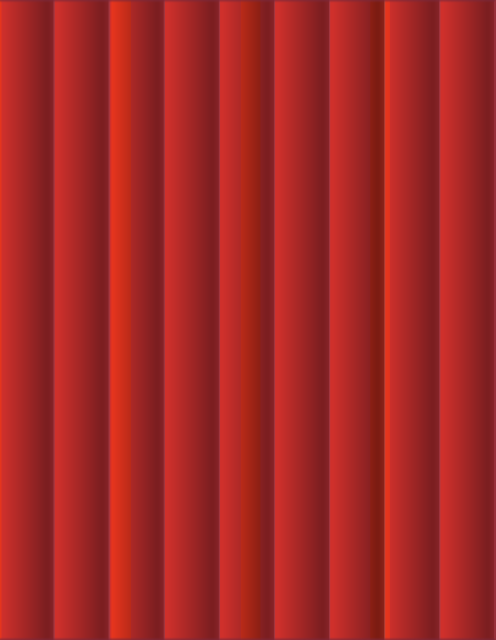
This pattern is drawn by a Shadertoy shader. Its source:

```glsl
const float FOLDS = 9.0;
const float FOLD_SHIFT = 0.0007;
const float BAND_PERIOD = 0.261;
const float BAND_START = 0.2245;
const float BAND_WIDTH = 0.0395;

const vec3 LIT = vec3(0.81, 0.188, 0.17);
const vec3 SHADE = vec3(0.485, 0.118, 0.127);
const vec3 HEM = vec3(0.53, 0.14, 0.16);
const vec3 SEAM = vec3(0.69, 0.25, 0.3);
const vec3 BAND_GAIN = vec3(1.27, 1.4, 1.05);
const vec3 BAND_OFFSET = vec3(-0.13, -0.057, -0.063);
const vec3 RIM = vec3(0.48, 0.16, 0.23);

float linearStep(float low, float high, float x) {
    return clamp((x - low) / (high - low), 0.0, 1.0);
}

// Even falloff from the lit left side of a fold to its shaded right side
vec3 foldColor(float phase, float blur) {
    vec3 color = mix(LIT, SHADE, linearStep(0.05, 0.84, phase));
    color = mix(color, HEM, linearStep(0.88, 0.98, phase));
    return mix(color, LIT, linearStep(1.0 - 0.5 * blur, 1.0, phase));
}

// Soft coverage of a strip that starts at 0 and repeats with the given period
float repeatedStrip(float x, float period, float width, float blur) {
    float center = 0.5 * width;
    float local = mod(x - center + 0.5 * period, period) - 0.5 * period;
    return 1.0 - smoothstep(-blur, blur, abs(local) - center);
}

// Falls from 1 at the top, bottom and right borders to 0 inside
float borderFade(vec2 uv, vec2 thickness) {
    float vertical = min(uv.y, 1.0 - uv.y) / thickness.y;
    float right = (1.0 - uv.x) / thickness.x;
    return 1.0 - smoothstep(0.0, 1.0, min(vertical, right));
}

void mainImage(out vec4 fragColor, in vec2 fragCoord) {
    vec2 uv = fragCoord / iResolution.xy;
    float pixel = 1.0 / iResolution.x;

    // Vertical folds with a fine pale seam on the shaded side of each step
    float foldX = (uv.x + FOLD_SHIFT) * FOLDS;
    float foldPixel = pixel * FOLDS;
    vec3 color = foldColor(fract(foldX), foldPixel);
    float seam = repeatedStrip(foldX + 0.024, 1.0, 0.024, 0.5 * foldPixel);
    color = mix(color, SEAM, 0.6 * seam);

    // Warm bands of higher contrast, spaced independently of the folds
    float band = repeatedStrip(uv.x - BAND_START, BAND_PERIOD, BAND_WIDTH, 0.6 * pixel);
    color = mix(color, color * BAND_GAIN + BAND_OFFSET, band);

    // Faint cool rim
    color = mix(color, RIM, 0.6 * borderFade(uv, vec2(0.004, 0.005)));

    fragColor = vec4(color, 1.0);
}
```
